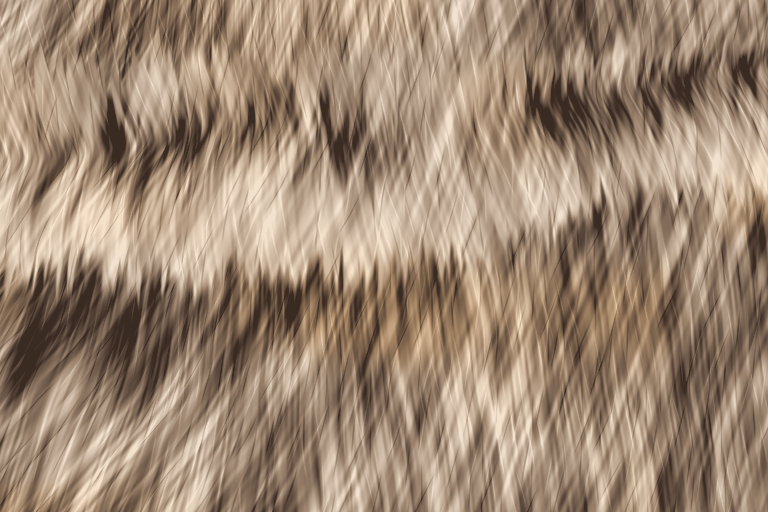
Give the GLSL for this texture, as a Shadertoy shader.

```glsl
// Long-haired cream and brown fur with a folded roll lying across a darker pelt.

const vec3 DARK_ROOT  = vec3(0.225, 0.165, 0.135);
const vec3 TAN_SHAFT  = vec3(0.60, 0.505, 0.42);
const vec3 CREAM_TIP  = vec3(0.95, 0.885, 0.81);
const vec3 GOLD_TINT  = vec3(0.04, 0.0, -0.055);

float hash(vec2 p) {
    vec3 q = fract(vec3(p.xyx) * 0.1031);
    q += dot(q, q.yzx + 33.33);
    return fract((q.x + q.y) * q.z);
}

float noise(vec2 p) {
    vec2 i = floor(p), f = fract(p);
    f = f * f * (3.0 - 2.0 * f);
    return mix(mix(hash(i), hash(i + vec2(1, 0)), f.x),
               mix(hash(i + vec2(0, 1)), hash(i + vec2(1, 1)), f.x), f.y);
}

float blob(vec2 p, vec2 centre, vec2 size) {
    vec2 d = (p - centre) / size;
    return exp(-dot(d, d));
}

// One column of hair: its brightness varies along a randomly shifted length.
float hairColumn(float id, float y) {
    y += 17.0 * hash(vec2(id, 3.7));
    float i = floor(y), f = fract(y);
    return mix(hash(vec2(id, i)), hash(vec2(id, i + 1.0)), f * f * (3.0 - 2.0 * f));
}

float strands(vec2 q) {
    float i = floor(q.x), f = fract(q.x);
    return mix(hairColumn(i, q.y), hairColumn(i + 1.0, q.y), f * f * (3.0 - 2.0 * f)) - 0.5;
}

// Locks down to single hairs, crossing at small angles; signed around zero.
float fur(vec2 q, float spread) {
    float sum = 0.0, density = 21.0;
    for (float i = 1.0; i < 6.0; i++) {
        float slant = spread * (2.0 * mod(i, 2.0) - 1.0) * hash(vec2(i, 2.0));
        sum += 0.40 * strands(vec2(q.x + slant * q.y, q.y) * vec2(density, 5.5 + i) + 60.0 * i);
        density *= 1.72;
    }
    return sum;
}

// Thin tapered stray hairs, one per staggered cell.
float strayHairs(vec2 q, vec2 cells, float pixel) {
    q.x *= cells.x;
    float column = floor(q.x);
    q.y = q.y * cells.y + 9.0 * hash(vec2(column, 8.1));
    vec2 id = vec2(column, floor(q.y));
    float along = fract(q.y);
    float path = 0.5 + 0.9 * (hash(id + 4.0) - 0.5) * (along - 0.5) + 0.4 * (hash(id + 9.0) - 0.5);
    float gap = abs(fract(q.x) - path) / cells.x;
    float taper = smoothstep(0.0, 0.3, along) * smoothstep(1.0, 0.6, along);
    return step(0.4, hash(id + 21.0)) * taper * (1.0 - smoothstep(0.0003, 0.0006 + pixel, gap));
}

// Dark and light strays laid over each other, signed.
float strayCoat(vec2 q, float pixel) {
    float sum = 0.0;
    for (float i = 0.0; i < 4.0; i++) {
        vec2 slanted = vec2(q.x + 0.16 * (i - 1.5) * q.y, q.y) + 3.3 * i;
        sum += (mod(i, 2.0) - 0.6) * strayHairs(slanted, vec2(22.0 + 5.0 * i, 9), pixel);
    }
    return sum;
}

// Fold geometry across the canvas.
float creaseHeight(float x) {
    return 0.685 + 0.07 * smoothstep(0.1, 0.5, x) + 0.115 * smoothstep(0.85, 1.45, x)
         + 0.03 * (noise(vec2(x * 9.0, 2.0)) - 0.5);
}

float rollBottom(float x) {
    return mix(0.465, 0.61, smoothstep(0.85, 1.2, x)) + 0.035 * (noise(vec2(x * 6.0, 5.0)) - 0.5);
}

float rollTop(float x) {
    return 0.875 + 0.045 * smoothstep(0.8, 1.4, x) + 0.03 * (noise(vec2(x * 7.0, 11.0)) - 0.5);
}

// Broad tones of the areas, before the hair is added.
float rollTone(vec2 p, float height, float crease) {
    float base = mix(0.84, 0.69, smoothstep(-0.03, 0.05, height));
    return base - 0.58 * crease - 0.10 * (noise(p * vec2(5, 7)) - 0.5);
}

float peltTone(vec2 p, float below) {
    float tone = 0.48 + 0.30 * (noise(p * vec2(5, 6) + 3.0) - 0.5);
    tone -= 0.25 * exp(-max(below, 0.0) / 0.09);
    tone -= 0.15 * blob(p, vec2(0.32, 0.36), vec2(0.25, 0.10));
    tone -= 0.14 * blob(p, vec2(1.12, 0.42), vec2(0.12, 0.18));
    tone += 0.20 * blob(p, vec2(0.90, 0.34), vec2(0.13, 0.22));
    return tone + 0.10 * blob(p, vec2(0.70, 0.10), vec2(0.25, 0.18));
}

float backTone(vec2 p) {
    float tone = 0.60 - 0.36 * blob(p, vec2(0.27, 0.92), vec2(0.17, 0.09));
    return tone + 0.14 * blob(p, vec2(0.75, 0.97), vec2(0.2, 0.1))
                - 0.24 * blob(p, vec2(1.20, 0.94), vec2(0.28, 0.07));
}

vec3 furColour(float tone, float gold) {
    tone = clamp(tone, 0.0, 1.0);
    vec3 colour = mix(DARK_ROOT, TAN_SHAFT, min(tone * 2.0, 1.0));
    return mix(colour, CREAM_TIP, max(tone * 2.0 - 1.0, 0.0)) + GOLD_TINT * gold * min(tone * 1.6, 1.0);
}

void mainImage(out vec4 fragColor, in vec2 fragCoord) {
    float pixel = 1.0 / iResolution.y;
    vec2 p = fragCoord * pixel;
    float wave = 0.02 * noise(p * 4.0) + 0.008 * noise(p * vec2(18, 8));

    // Comb the hair: the pelt leans at the left, the roll parts at its crease.
    float peltLean = 0.08 + 0.52 * (1.0 - smoothstep(0.0, 0.85, p.x));
    vec2 peltHair = vec2(p.x - peltLean * (p.y - 0.2) + wave, p.y);
    float height = p.y - creaseHeight(p.x);
    float lean = mix(0.6, -0.5, smoothstep(0.0, 1.4, p.x));
    float parting = height < 0.0 ? 1.0 : 0.35;
    float bend = parting * 0.17 * (sqrt(height * height + 0.001) - 0.0316) / (0.17 + abs(height));
    vec2 rollHair = vec2(p.x + 1.4 * lean * bend + wave, p.y);

    // Hairs of uneven length fray every border.
    float peltFray = 0.09 * strands(peltHair * vec2(75, 6) + 300.0);
    float rollFray = 0.07 * strands(rollHair * vec2(60, 6) + 400.0)
                   + 0.08 * strands(rollHair * vec2(150, 7) + 500.0);

    // Shade the roll.
    float h = height + 1.2 * rollFray;
    float reach = h < 0.0 ? 0.095 : 0.045;
    float strength = (1.0 - 0.75 * blob(p, vec2(0.89, p.y), vec2(0.1, 1))) * smoothstep(-0.2, 0.25, p.x);
    float crease = strength * exp(-h * h / (reach * reach));
    float roll = rollTone(p, h, crease) + fur(rollHair, 0.35) * (0.5 + 0.75 * crease);

    // Shade the pelt below and the fur behind.
    float below = rollBottom(p.x) - p.y;
    float pelt = peltTone(p + vec2(0, peltFray), below + peltFray) + 0.95 * fur(peltHair, 0.3);
    float back = backTone(p + vec2(0, peltFray)) + 0.8 * fur(peltHair + 7.0, 0.4);

    // Lay the roll over both, then add stray hairs.
    float aboveRoll = smoothstep(-0.025, 0.03, p.y - rollTop(p.x) - rollFray);
    float onRoll = smoothstep(-0.035, 0.04, rollFray - below);
    float tone = mix(pelt, mix(roll, back, aboveRoll), onRoll);
    tone += 0.3 * mix(strayCoat(peltHair, pixel), strayCoat(rollHair, pixel), onRoll);

    float gold = smoothstep(0.45, 0.85, noise(p * vec2(4, 5) + 20.0)) * (1.0 - 0.6 * onRoll);
    fragColor = vec4(furColour(tone, gold), 1.0);
}
```
